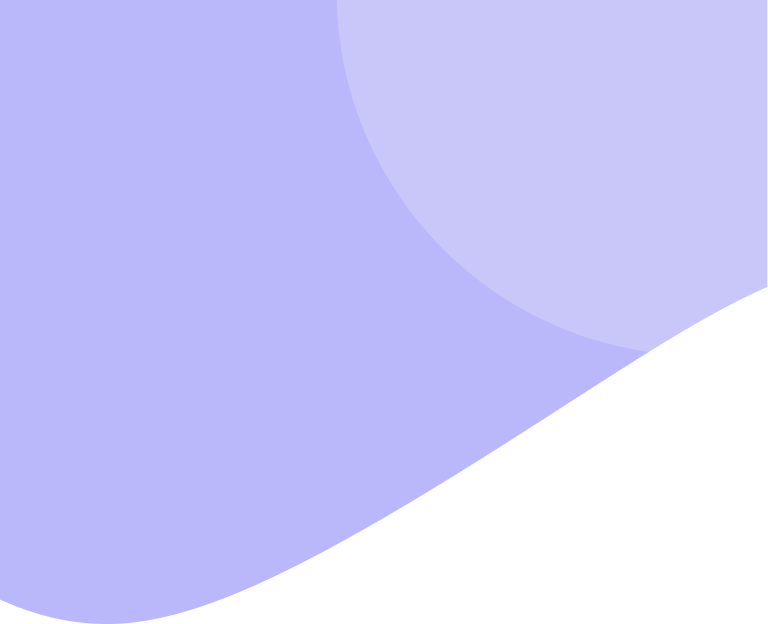
This background is drawn by a Shadertoy shader. Its source:

```glsl
// Draws a lavender panel with a paler disc, cut off below by a sweeping white wave.

const vec3 WHITE = vec3(1.0);
const vec3 LAVENDER = vec3(0.729, 0.718, 0.980);
const vec3 PALE_LAVENDER = vec3(0.788, 0.776, 0.976);

// Signed distance to a circle, negative inside
float circleDistance(vec2 p, vec2 center, float radius) {
    return length(p - center) - radius;
}

// Height of the wave: a shallow valley, then a long rise that eases off
float waveHeight(float x, float valleyX, float riseWidth) {
    float u = (x - valleyX) / riseWidth;
    float bend = u < 0.0
        ? 1.498
        : 1.6957 + u * (-2.4817 + u * (2.1199 - 0.7933 * u));
    return bend * u * u;
}

// Approximate signed distance to the wave, negative above it
float waveDistance(vec2 p, float valleyX, float riseWidth) {
    float stepX = 0.002;
    float height = waveHeight(p.x, valleyX, riseWidth);
    float slope = (waveHeight(p.x + stepX, valleyX, riseWidth)
                 - waveHeight(p.x - stepX, valleyX, riseWidth)) / (2.0 * stepX);
    return (height - p.y) / sqrt(1.0 + slope * slope);
}

// Coverage of a shape, smoothed over one pixel
float coverage(float signedDistance, float pixel) {
    return clamp(0.5 - signedDistance / pixel, 0.0, 1.0);
}

void mainImage(out vec4 fragColor, in vec2 fragCoord) {
    // Canvas height is one unit
    float pixel = 1.0 / iResolution.y;
    vec2 p = fragCoord * pixel;

    // Pale disc rising past the top right
    float disc = circleDistance(p, vec2(1.1218, 1.0127), 0.5824);
    vec3 color = mix(LAVENDER, PALE_LAVENDER, coverage(disc, pixel));

    // White below the wave and along the thin right margin
    float panelRight = 1.2296;
    float panel = max(waveDistance(p, 0.1715, 1.0593), p.x - panelRight);
    color = mix(WHITE, color, coverage(panel, pixel));

    fragColor = vec4(color, 1.0);
}
```
